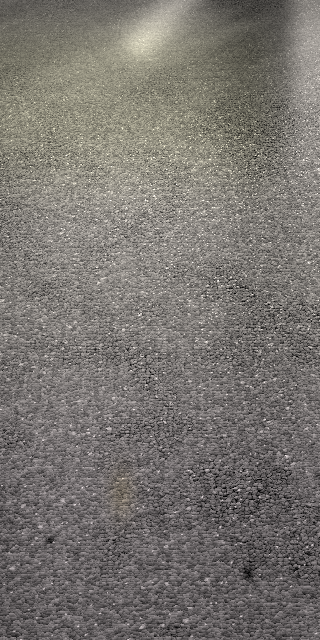
Reproduce this texture procedurally as a Shadertoy shader.

```glsl
// Worn asphalt receding from the viewer, with loose grit, pale chips and wet glare.

float hash(vec2 p) {
    return fract(sin(dot(p, vec2(127.1, 311.7))) * 43758.5453);
}

float noise(vec2 p) {
    vec2 cell = floor(p), f = fract(p);
    f = f * f * (3.0 - 2.0 * f);
    return mix(mix(hash(cell), hash(cell + vec2(1, 0)), f.x),
               mix(hash(cell + vec2(0, 1)), hash(cell + vec2(1, 1)), f.x), f.y);
}

float fbm(vec2 p) {
    float sum = 0.0, amplitude = 0.5;
    for (int i = 0; i < 4; i++) {
        sum += amplitude * noise(p);
        p = p * 2.03 + 17.3;
        amplitude *= 0.5;
    }
    return sum;
}

// Soft elliptical spot.
float spot(vec2 p, vec2 center, vec2 radius) {
    vec2 d = (p - center) / radius;
    return exp(-dot(d, d));
}

// Soft line between two points.
float streak(vec2 p, vec2 a, vec2 b, float width) {
    vec2 ab = b - a;
    float t = clamp(dot(p - a, ab) / dot(ab, ab), 0.0, 1.0);
    float d = length(p - a - ab * t) / width;
    return exp(-d * d);
}

// Stone cells: x = gap to the neighbour, y = height in the stone, z = random tone, w = distance.
vec4 stones(vec2 p) {
    vec2 cell = floor(p);
    float nearest = 9.0, second = 9.0, tone = 0.0, height = 0.0;
    for (int j = -1; j <= 1; j++) {
        for (int i = -1; i <= 1; i++) {
            vec2 id = cell + vec2(i, j);
            vec2 center = id + 0.1 + 0.8 * vec2(hash(id), hash(id + 41.7));
            vec2 d = p - center;
            d.y += d.x * (hash(id + 9.2) - 0.5);
            float dist = length(d);
            if (dist < nearest) {
                second = nearest;
                nearest = dist;
                tone = hash(id + 73.1);
                height = d.y;
            } else {
                second = min(second, dist);
            }
        }
    }
    return vec4(second - nearest, height, tone, nearest);
}

// Constant stone proportions, shrinking toward a horizon above the frame.
vec2 groundPlane(vec2 p) {
    float depth = 3.0 - p.y;
    return vec2((p.x - 0.5) * 3.0 / depth, -4.2 * log(depth));
}

// Broad light over the road, before any grain.
float roadLight(vec2 p) {
    float light = mix(0.37, 0.51, smoothstep(-0.1, 1.1, p.y));
    light += 0.045 * smoothstep(0.9, 1.4, p.y);
    light -= 0.09 * smoothstep(1.45, 1.9, p.y) + 0.09 * smoothstep(1.88, 2.02, p.y);
    light -= 0.05 * spot(p, vec2(0.83, 0.9), vec2(0.22, 0.9));
    light -= 0.12 * spot(p, vec2(0.78, 1.9), vec2(0.13, 0.42));
    light -= 0.04 * smoothstep(0.2, 0.0, p.x);
    light += 0.05 * spot(p, vec2(0.45, 1.45), vec2(0.3, 0.35));
    // Wet glare and the pale verge
    light += 0.24 * streak(p, vec2(0.58, 2.02), vec2(0.44, 1.87), 0.06);
    light += 0.06 * streak(p, vec2(0.46, 1.88), vec2(0.08, 1.66), 0.1);
    light += 0.19 * smoothstep(0.87, 0.96, p.x) * smoothstep(1.35, 1.9, p.y);
    float ripples = fbm(vec2(p.x * 3.0 - p.y * 2.0, p.y * 14.0 - p.x * 5.0)) - 0.47;
    return light + 0.16 * ripples * smoothstep(1.6, 1.95, p.y);
}

// Where coarse stones lie open and deep gaps show.
float wornPatches(vec2 p) {
    float worn = smoothstep(0.42, 0.7, fbm(p * vec2(6.0, 8.0) + 3.0));
    worn += spot(p, vec2(0.5, 0.67), vec2(0.16, 0.06));
    worn += spot(p, vec2(0.47, 0.85), vec2(0.1, 0.06));
    worn += 0.8 * spot(p, vec2(0.74, 0.43), vec2(0.12, 0.08));
    worn += 0.6 * spot(p, vec2(0.84, 1.0), vec2(0.14, 0.6));
    return clamp(worn, 0.0, 1.3);
}

void mainImage(out vec4 fragColor, in vec2 fragCoord) {
    vec2 p = fragCoord / iResolution.xy * vec2(1.0, 2.0);
    vec2 ground = groundPlane(p);
    float light = roadLight(p), worn = wornPatches(p);
    float relief = 1.0 - 0.65 * smoothstep(1.45, 1.95, p.y);

    // Coarse stones and fine grit
    vec4 stone = stones(ground * 52.0 + 0.5 * noise(ground * 90.0));
    vec4 grit = stones(ground * 105.0 + 31.0);
    float gap = 1.0 - smoothstep(0.02, 0.26, stone.x);
    float grain = 0.13 * (stone.z - 0.5) + 0.13 * stone.y + 0.16 * (grit.z - 0.5) + 0.12 * grit.y;
    grain -= gap * (0.04 + 0.13 * worn);
    grain -= 0.17 * worn * smoothstep(0.72, 0.9, stone.z) * smoothstep(0.1, -0.3, stone.y);
    light += relief * grain + 0.018;

    // Pale chips, denser along the right of centre
    float chipDensity = 0.02 + 0.05 * spot(p, vec2(0.66, 1.3), vec2(0.25, 0.6))
                      + 0.08 * smoothstep(0.86, 1.0, p.x) * smoothstep(1.2, 1.8, p.y);
    float chip = step(1.0 - chipDensity, grit.z) * smoothstep(0.5, 0.2, grit.w);
    float pebble = step(0.985, stone.z) * smoothstep(0.5, 0.3, stone.w);
    light += 0.3 * relief * chip + 0.17 * relief * pebble;

    // Isolated pits
    float pits = spot(p, vec2(0.155, 0.31), vec2(0.015, 0.012))
               + spot(p, vec2(0.775, 0.21), vec2(0.014, 0.025))
               + 0.7 * spot(p, vec2(0.24, 0.27), vec2(0.01));
    light -= 0.25 * pits;

    // Olive tint far away, faint violet nearby
    float olive = smoothstep(1.25, 1.65, p.y) * smoothstep(0.95, 0.75, p.x) * smoothstep(2.05, 1.8, p.y);
    vec3 tint = mix(vec3(1.03, 0.985, 0.995), vec3(1.02, 0.99, 0.955), smoothstep(0.4, 1.2, p.y));
    tint = mix(tint, vec3(1.03, 1.01, 0.89), olive);
    tint = mix(tint, vec3(1.1, 1.0, 0.83), 0.6 * spot(p, vec2(0.38, 0.46), vec2(0.04, 0.08)));
    fragColor = vec4(clamp(light * tint, 0.0, 1.0), 1.0);
}
```
